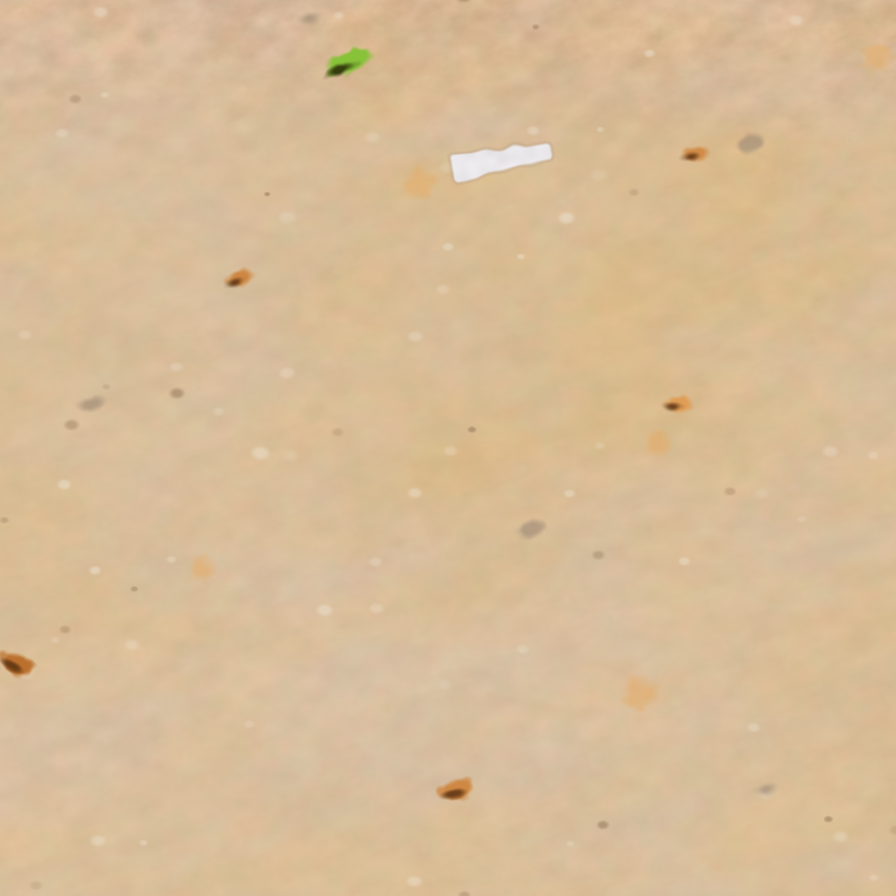
Give the GLSL for this texture, as a WebGL 1 fragment shader.

```glsl
precision highp float;
uniform vec2 u_resolution;

float hash(vec2 p) {
  return fract(sin(dot(p, vec2(127.1, 311.7))) * 43758.5453);
}

float noise(vec2 p) {
  vec2 i = floor(p), f = fract(p);
  f = f * f * (3.0 - 2.0 * f);
  return mix(mix(hash(i), hash(i + vec2(1.0, 0.0)), f.x),
             mix(hash(i + vec2(0.0, 1.0)), hash(i + vec2(1.0, 1.0)), f.x), f.y);
}

float fbm(vec2 p) {
  float sum = 0.0, amp = 0.5;
  for (int i = 0; i < 4; i++) {
    sum += amp * noise(p);
    p = mat2(1.6, 1.2, -1.2, 1.6) * p + 7.3;
    amp *= 0.5;
  }
  return sum / 0.9375;
}

vec2 rotate(vec2 p, float a) {
  float c = cos(a), s = sin(a);
  return vec2(c * p.x + s * p.y, c * p.y - s * p.x);
}

// Coverage of an uneven ellipse with a soft edge
float blob(vec2 p, vec2 radius, float soft) {
  float wobble = 0.7 * (noise(p * 110.0 + radius * 900.0) - 0.5);
  float d = (length(p / radius) - 1.0 + wobble) * min(radius.x, radius.y);
  return 1.0 - smoothstep(-soft, soft, d);
}

// Small round specks, one candidate in each jittered cell
float specks(vec2 uv, float cells, float share, float seed) {
  vec2 p = uv * cells, id = floor(p);
  vec2 center = 0.3 + 0.4 * vec2(hash(id + seed), hash(id + seed + 5.7));
  vec2 d = (fract(p) - center) * vec2(0.8, 1.1);
  float size = 0.1 + 0.15 * hash(id + seed + 9.1);
  float present = step(1.0 - share, hash(id + seed + 2.3));
  return present * (0.3 + 0.7 * hash(id + seed + 4.4)) * (1.0 - smoothstep(0.3 * size, size, length(d)));
}

vec3 ground(vec2 uv) {
  vec2 p = rotate(uv, 0.25);
  float broad = fbm(p * vec2(3.0, 6.0) + 3.0);
  float patches = fbm(p * vec2(11.0, 20.0) + 17.0);
  float mottle = fbm(p * vec2(38.0, 55.0) + 31.0);
  float middle = 1.0 - smoothstep(0.1, 0.55, abs(uv.y - 0.55));
  float ochre = 0.27 + 0.2 * middle + 0.9 * (broad - 0.5) + 0.7 * (patches - 0.5);
  vec3 col = mix(vec3(0.85, 0.755, 0.645), vec3(0.85, 0.72, 0.51), clamp(ochre, 0.0, 1.0));
  col += 0.05 * (mottle - 0.5) + 0.03 * (patches - 0.5);
  col += vec3(0.025, -0.01, 0.0) * (noise(p * 60.0 + 50.0) - 0.5);
  // Rosier, rougher strip at the far edge
  float far = smoothstep(0.8, 1.0, uv.y);
  return col + far * (vec3(-0.005, -0.02, 0.0) + 0.07 * (mottle - 0.5));
}

void main() {
  vec2 uv = gl_FragCoord.xy / u_resolution;
  vec3 col = ground(uv);

  // Grit
  col = mix(col, vec3(0.92, 0.87, 0.79), 0.6 * specks(uv, 23.0, 0.12, 1.0));
  col = mix(col, vec3(0.58, 0.47, 0.35), 0.6 * specks(uv + 0.013, 27.0, 0.04, 40.0));

  // Grey stains and faint orange smudges
  for (int i = 1; i <= 5; i++) {
    float k = float(i);
    vec2 p = rotate(uv - fract(k * vec2(0.7549, 0.5698) + vec2(0.08, 0.27)), 0.3);
    float size = 0.009 + 0.008 * hash(vec2(k, 3.0));
    col = mix(col, vec3(0.62, 0.54, 0.46), 0.65 * blob(p, size * vec2(1.0, 0.55), 0.004));
    p = uv - fract(k * vec2(0.7549, 0.5698) + vec2(0.96, 0.656));
    col = mix(col, vec3(0.9, 0.67, 0.4), 0.55 * blob(p, vec2(size * 1.1), 0.008));
  }

  // Dry leaves, each with a shaded lower side
  for (int i = 1; i <= 5; i++) {
    float k = float(i);
    vec2 p = rotate(uv - fract(k * vec2(0.7549, 0.5698) - vec2(0.0, 0.02)), 1.2 * hash(vec2(k, 8.0)) - 0.6);
    float size = 0.01 + 0.009 * hash(vec2(k, 12.0));
    vec3 leaf = mix(vec3(0.72, 0.42, 0.16), vec3(0.88, 0.62, 0.34), hash(vec2(k, 6.0)));
    col = mix(col, leaf, blob(p, size * vec2(1.0, 0.6), 0.003));
    col = mix(col, vec3(0.36, 0.2, 0.07), 0.85 * blob(p + size * vec2(0.3, 0.25), size * vec2(0.55, 0.25), 0.003));
  }

  // Green leaf with a dark edge
  vec2 g = rotate(uv - vec2(0.387, 0.932), 0.4);
  col = mix(col, vec3(0.53, 0.76, 0.22), blob(g, vec2(0.025, 0.011), 0.003));
  col = mix(col, vec3(0.2, 0.24, 0.05), blob(g + vec2(0.009, 0.006), vec2(0.015, 0.005), 0.003));

  // White scrap, wider at its left end
  vec2 s = rotate(uv - vec2(0.56, 0.822), 0.17);
  float halfHeight = 0.0125 - 0.07 * s.x + 0.006 * (noise(s * 60.0 + 4.0) - 0.5);
  halfHeight = clamp(halfHeight, 0.009, 0.017);
  vec2 q = abs(s) - vec2(0.056, halfHeight) + 0.005;
  float edge = length(max(q, 0.0)) + min(max(q.x, q.y), 0.0) - 0.005;
  col = mix(col, vec3(0.66, 0.58, 0.5), 0.35 * (1.0 - smoothstep(0.0, 0.005, edge)));
  vec3 white = vec3(0.92, 0.91, 0.92) + 0.05 * (noise(s * 90.0) - 0.5);
  col = mix(col, white, 1.0 - smoothstep(-0.002, 0.002, edge));

  gl_FragColor = vec4(clamp(col, 0.0, 1.0), 1.0);
}
```
